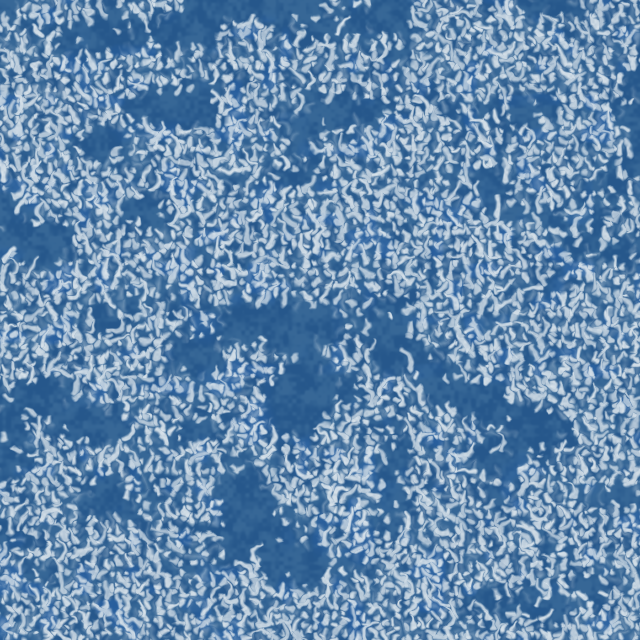
Reproduce this texture procedurally as a Shadertoy shader.

```glsl
// Blue cloth densely sprinkled with pale, soft-edged curved flecks.
// Jittered grids scatter bent strokes and small seeds; stretched noise
// leaves bare patches of ground, and finer noise roughens every edge.

const float PI = 3.14159265;
const vec3 DEEP_BLUE = vec3(0.150, 0.342, 0.545);
const vec3 SOFT_BLUE = vec3(0.215, 0.405, 0.590);
const vec3 VIVID_BLUE = vec3(0.160, 0.390, 0.670);
const vec3 PALE = vec3(0.850, 0.890, 0.920);

float hash(vec2 p) {
    vec3 q = fract(vec3(p.xyx) * 0.1031);
    q += dot(q, q.yzx + 33.33);
    return fract((q.x + q.y) * q.z);
}

float noise(vec2 p) {
    vec2 cell = floor(p);
    vec2 f = fract(p);
    f = f * f * (3.0 - 2.0 * f);
    float low = mix(hash(cell), hash(cell + vec2(1.0, 0.0)), f.x);
    float high = mix(hash(cell + vec2(0.0, 1.0)), hash(cell + 1.0), f.x);
    return mix(low, high, f.y);
}

// Chance that a fleck grows here: small voids joined by wide, low bands
float fleckDensity(vec2 uv) {
    float patches = noise(uv * vec2(13.0, 18.0) + 41.0);
    float bands = noise(uv * vec2(4.0, 11.0) + 7.0);
    return smoothstep(0.22, 0.54, mix(patches, bands, 0.35));
}

// Distance to a parabolic stroke with rounded ends
float bentStroke(vec2 p, float angle, float halfLength, float bend, float radius) {
    float c = cos(angle);
    float s = sin(angle);
    p = vec2(c * p.x + s * p.y, c * p.y - s * p.x);
    float along = clamp(p.x, -halfLength, halfLength);
    float taper = 1.0 - 0.25 * along / halfLength;
    return length(p - vec2(along, bend * along * along)) - radius * taper;
}

// Coverage of one scattered layer; lengths and radii are in grid cells
float fleckLayer(vec2 uv, float cells, vec2 lengths, vec2 radii, float soft, float seed) {
    vec2 p = uv * cells;
    vec2 home = floor(p);
    float coverage = 0.0;
    for (int y = -1; y <= 1; y++) {
        for (int x = -1; x <= 1; x++) {
            vec2 cell = home + vec2(x, y);
            vec2 key = cell + seed;
            vec2 center = cell + 0.15 + 0.7 * vec2(hash(key), hash(key + 57.3));
            float present = step(hash(key + 113.7), fleckDensity(center / cells));
            float spread = hash(key + 171.1) + hash(key + 229.9) - 1.0;
            float angle = 0.5 * PI + 0.12 + 1.7 * spread;
            float size = hash(key + 283.3);
            float halfLength = mix(lengths.x, lengths.y, size * size);
            float bend = 2.0 * hash(key + 331.7) - 1.0;
            float radius = mix(radii.x, radii.y, hash(key + 389.1));
            float d = bentStroke(p - center, angle, halfLength, bend, radius) / cells;
            float opacity = mix(0.78, 1.0, hash(key + 443.9));
            coverage = max(coverage, present * opacity * smoothstep(soft, -soft, d));
        }
    }
    return coverage;
}

void mainImage(out vec4 fragColor, in vec2 fragCoord) {
    vec2 uv = fragCoord / iResolution.y;
    float soft = max(0.0027, 0.75 / iResolution.y);

    // Uneven, hand-worn outlines
    vec2 wobble = vec2(noise(uv * 120.0), noise(uv * 120.0 + 63.0)) - 0.5;
    vec2 p = uv + 0.006 * wobble;

    // Long strokes, round seeds, and faint threads between them
    float strokes = fleckLayer(p, 46.0, vec2(0.20, 0.75), vec2(0.12, 0.20), soft, 11.0);
    float seeds = fleckLayer(p, 62.0, vec2(0.06, 0.34), vec2(0.15, 0.27), soft, 307.0);
    float threads = fleckLayer(p, 55.0, vec2(0.25, 0.75), vec2(0.09, 0.20), 1.6 * soft, 619.0);

    float grain = noise(uv * 260.0);
    float pale = max(max(strokes, seeds), threads * mix(0.12, 0.50, noise(uv * 90.0)));
    pale *= mix(0.87, 1.0, grain);

    // Mottled ground with occasional stronger blue near the flecks
    float mottle = 0.55 * noise(uv * 45.0 + 19.0) + 0.45 * noise(uv * 150.0);
    vec3 ground = mix(DEEP_BLUE, SOFT_BLUE, smoothstep(0.25, 0.75, mottle));
    float vivid = smoothstep(0.60, 0.85, noise(uv * 38.0 + 83.0)) * fleckDensity(uv);
    ground = mix(ground, VIVID_BLUE, 0.55 * vivid);

    fragColor = vec4(mix(ground, PALE, pale), 1.0);
}
```
